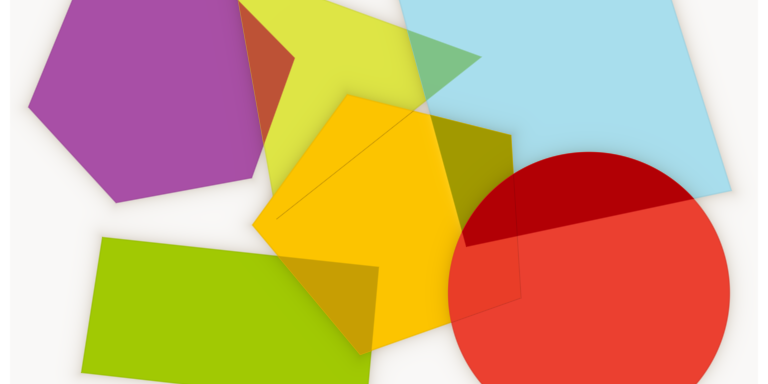
This background is drawn by a Shadertoy shader. Its source:

```glsl
const vec3 PAPER = vec3(0.978, 0.974, 0.970);
const vec3 SHADE = vec3(0.10, 0.12, 0.15);
const vec3 PURPLE = vec3(0.66, 0.31, 0.65);
const vec3 YELLOW = vec3(0.87, 0.90, 0.27);
const vec3 BLUE = vec3(0.66, 0.87, 0.93);
const vec3 GREEN = vec3(0.63, 0.79, 0.01);
const vec3 ORANGE = vec3(0.99, 0.77, 0.00);
const vec3 RED = vec3(0.92, 0.25, 0.19);

// Colours where two sheets overlap
const vec3 PURPLE_YELLOW = vec3(0.74, 0.32, 0.21);
const vec3 YELLOW_BLUE = vec3(0.50, 0.76, 0.53);
const vec3 GREEN_ORANGE = vec3(0.78, 0.62, 0.01);
const vec3 BLUE_ORANGE = vec3(0.63, 0.60, 0.00);
const vec3 ORANGE_RED = vec3(0.91, 0.23, 0.12);
const vec3 BLUE_RED = vec3(0.70, 0.00, 0.02);

const vec2 DISC_CENTER = vec2(1.534, 0.237);
const float DISC_RADIUS = 0.367;
const float MARGIN = 0.026;
const float SHADOW_FALLOFF = 55.0;
const float RIM_WIDTH = 0.003;
const float RIM_DARKNESS = 0.05;

float cover(float d) {
    float px = 1.0 / iResolution.y;
    return smoothstep(px, -px, d);
}

float segmentDistance(vec2 p, vec2 a, vec2 b) {
    vec2 e = b - a, w = p - a;
    return length(w - e * clamp(dot(w, e) / max(dot(e, e), 1e-6), 0.0, 1.0));
}

// Signed distance to a polygon; repeat a corner for fewer sides
float polygon(vec2 p, vec2 v[5]) {
    float d = 1e3, side = 1.0;
    for (int i = 0; i < 5; i++) {
        vec2 a = v[i], b = v[(i + 1) % 5];
        vec2 e = b - a, w = p - a;
        d = min(d, segmentDistance(p, a, b));
        bvec3 c = bvec3(p.y >= a.y, p.y < b.y, e.x * w.y > e.y * w.x);
        if (all(c) || all(not(c))) side = -side;
    }
    return side * d;
}

// Lays a tinted sheet with a soft contact shadow and a darker rim
vec3 sheet(vec3 base, vec3 tint, float d) {
    base *= 1.0 - SHADE * exp(-max(d, 0.0) * SHADOW_FALLOFF);
    float rim = cover(abs(d) - RIM_WIDTH);
    return mix(base, tint * (1.0 - RIM_DARKNESS * rim), cover(d));
}

void mainImage(out vec4 fragColor, in vec2 fragCoord) {
    vec2 p = fragCoord / iResolution.y;
    float aspect = iResolution.x / iResolution.y;
    p.x += 1.0 - 0.5 * aspect;

    // Shape distances
    vec2 tipRight = vec2(1.255, 0.852), tipLow = vec2(0.721, 0.430);
    vec2 blueTop = vec2(1.734, 1.049), greenLow = vec2(0.211, 0.029);
    float dPurple = polygon(p, vec2[5](vec2(0.073, 0.721), vec2(0.302, 0.471),
        vec2(0.656, 0.536), vec2(0.768, 0.849), vec2(0.315, 1.310)));
    float dYellow = polygon(p, vec2[5](vec2(0.604, 1.089), tipRight,
        tipLow, tipLow, tipLow));
    float dBlue = polygon(p, vec2[5](vec2(1.026, 1.047), vec2(1.214, 0.357),
        vec2(1.906, 0.503), blueTop, blueTop));
    float dGreen = polygon(p, vec2[5](vec2(0.266, 0.383), vec2(0.987, 0.305),
        vec2(0.955, -0.055), greenLow, greenLow));
    float dOrange = polygon(p, vec2[5](vec2(0.904, 0.755), vec2(1.331, 0.648),
        vec2(1.357, 0.224), vec2(0.938, 0.076), vec2(0.656, 0.414)));
    float dRed = length(p - DISC_CENTER) - DISC_RADIUS;

    // Rear sheets and their overlaps
    vec3 col = sheet(PAPER, PURPLE, dPurple);
    col = sheet(col, YELLOW, dYellow);
    col = mix(col, PURPLE_YELLOW, cover(max(dPurple, dYellow)));
    col = sheet(col, BLUE, dBlue);
    col = mix(col, YELLOW_BLUE, cover(max(dYellow, dBlue)));
    col = sheet(col, GREEN, dGreen);

    // Orange sheet, with the buried yellow edge and a pale seam beside blue
    col = sheet(col, ORANGE, dOrange);
    float inOrange = cover(dOrange);
    col = mix(col, GREEN_ORANGE, cover(max(dGreen, dOrange)));
    float seam = exp(-max(dBlue, 0.0) * 120.0) * (1.0 - cover(dBlue));
    col = mix(col, vec3(1.0, 0.86, 0.25), 0.4 * seam * inOrange);
    col = mix(col, BLUE_ORANGE, cover(max(dBlue, dOrange)));
    float crease = cover(segmentDistance(p, tipLow, tipRight) - 0.001);
    col = mix(col, vec3(0.70, 0.52, 0.02), 0.7 * crease * inOrange);

    // Red disc on top
    col = sheet(col, RED, dRed);
    col = mix(col, ORANGE_RED, 0.5 * cover(max(dOrange, dRed)));
    col = mix(col, BLUE_RED, cover(max(dBlue, dRed)));
    float buried = cover(abs(dOrange) - 0.001) * cover(dRed);
    col *= 1.0 - 0.12 * buried;

    // White side margins
    float margin = cover(min(p.x - MARGIN, 2.0 - MARGIN - p.x));
    col = mix(col, vec3(1.0), margin);
    fragColor = vec4(clamp(col, 0.0, 1.0), 1.0);
}
```
